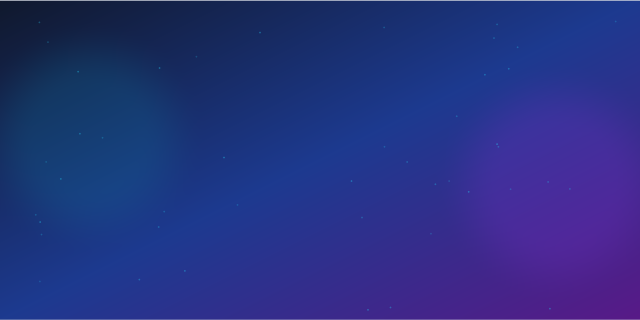
Reproduce this background procedurally as a Shadertoy shader.

```glsl
// Diagonal night gradient with two soft colour glows and scattered faint stars.

const vec3 SLATE  = vec3(0.062, 0.095, 0.175);
const vec3 BLUE   = vec3(0.112, 0.226, 0.562);
const vec3 PURPLE = vec3(0.345, 0.100, 0.530);
const vec3 CYAN   = vec3(0.024, 0.714, 0.831);
const vec3 VIOLET = vec3(0.576, 0.200, 0.918);
const vec3 STAR   = vec3(0.133, 0.780, 0.930);
const vec3 RIM    = vec3(0.800, 0.820, 0.860);
const int STAR_COUNT = 44;

vec2 hash2(float n) {
    vec2 p = fract(vec2(n) * vec2(0.1031, 0.1139) + vec2(0.37, 0.71));
    p += dot(p, p.yx + 19.19);
    return fract((p.xx + p.yx) * p.yy * vec2(7.31, 11.73));
}

// Three-stop ramp whose middle colour joins the two opposite corners.
vec3 diagonalGradient(vec2 uv) {
    float t = uv.x + 1.0 - uv.y;
    return t < 1.0 ? mix(SLATE, BLUE, t) : mix(BLUE, PURPLE, t - 1.0);
}

// Blurred disc: 1 inside, fading to 0 across the soft rim.
float glow(vec2 p, vec2 center, float radius, float softness) {
    return 1.0 - smoothstep(radius - softness, radius + softness, length(p - center));
}

// Thins out the middle: maps a uniform 0..1 value towards both sides.
float spreadToSides(float x) {
    float offset = 2.0 * x - 1.0;
    float reach = min(2.4 * abs(offset), mix(0.24, 0.95, abs(offset)));
    return 0.5 + 0.5 * sign(offset) * reach;
}

float starField(vec2 p, float aspect, float pixel) {
    float light = 0.0;
    for (int i = 0; i < STAR_COUNT; i++) {
        float id = float(i) + 1.0;
        vec2 place = hash2(id);
        vec2 center = vec2(spreadToSides(place.x) * aspect, mix(0.03, 0.96, place.y));
        float strength = mix(0.2, 0.42, hash2(id + 91.0).x);
        light = max(light, strength * glow(p, center, 0.0026, max(pixel * 0.6, 0.001)));
    }
    return light;
}

// Hairline along an edge that lies at distance d.
float hairline(float d, float pixel) {
    return 1.0 - smoothstep(0.0015, 0.0015 + pixel, d);
}

void mainImage(out vec4 fragColor, in vec2 fragCoord) {
    vec2 uv = fragCoord / iResolution.xy;
    float aspect = iResolution.x / iResolution.y;
    float pixel = 1.0 / iResolution.y;
    vec2 p = vec2(uv.x * aspect, uv.y);

    vec3 color = diagonalGradient(uv);

    // Coloured glows, anchored to the sides of the canvas
    vec2 leftCenter = vec2(0.137 * aspect, 0.570);
    vec2 rightCenter = vec2(0.868 * aspect, 0.427);
    color = mix(color, CYAN, 0.13 * glow(p, leftCenter, 0.265, 0.105));
    color = mix(color, VIOLET, 0.17 * glow(p, rightCenter, 0.275, 0.105));

    // Stars
    color = mix(color, STAR, starField(p, aspect, pixel));

    // Bright top rim and a dimmer bottom one
    color = mix(color, RIM, 0.75 * hairline(1.0 - uv.y, pixel));
    color = mix(color, RIM, 0.30 * hairline(uv.y, pixel));

    fragColor = vec4(color, 1.0);
}
```
